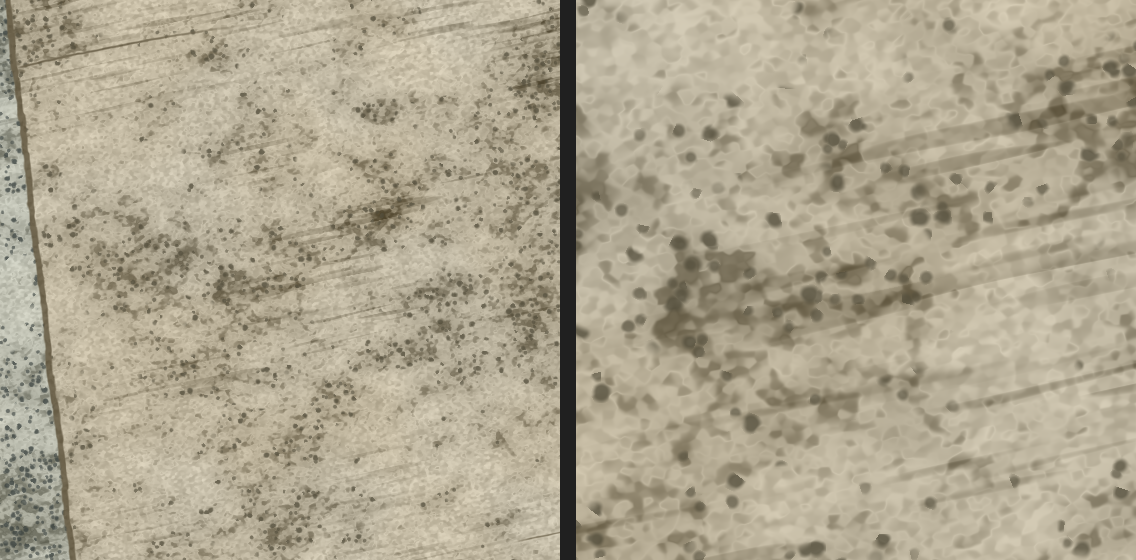
Left, the full canvas; right, a detail of the centre.
Give the GLSL for this texture, as a Shadertoy shader.

```glsl
vec3 hash3(vec2 p) {
    vec3 q = fract(p.xyx * vec3(0.1031, 0.1030, 0.0973));
    q += dot(q, q.yxz + 33.33);
    return fract((q.xxy + q.yzz) * q.zyx);
}

// Cellular noise: x = smoothly blended cell value, y = nearest distance, z = nearest cell value
vec3 cells(vec2 p) {
    vec2 base = floor(p);
    float sum = 0.0, weights = 0.0, nearest = 9.0, id = 0.0;
    for (int j = -1; j <= 1; j++) {
        for (int i = -1; i <= 1; i++) {
            vec2 cell = base + vec2(i, j);
            vec3 h = hash3(cell);
            float d = length(cell + h.xy - p);
            float w = exp(-5.0 * d * d);
            sum += w * h.z;
            weights += w;
            if (d < nearest) { nearest = d; id = h.z; }
        }
    }
    return vec3(sum / weights, nearest, id);
}

mat2 rotation(float a) {
    return mat2(cos(a), -sin(a), sin(a), cos(a));
}

float blot(vec2 p, vec2 centre, vec2 size) {
    vec2 d = (p - centre) / size;
    return exp(-dot(d, d));
}

// Round specks with ragged edges, kept only in a share of the cells
float specks(vec2 p, float share, float radius, float ragged) {
    vec3 c = cells(p);
    float keep = smoothstep(1.0 - share, 1.04 - share, c.z);
    return keep * (1.0 - smoothstep(radius * 0.5, radius * 1.3, c.y + ragged));
}

float line(float d, float halfWidth, float blur) {
    return 1.0 - smoothstep(halfWidth - blur, halfWidth + blur, abs(d));
}

// Uneven weathering, in broad clouds along the brushing direction
float weathering(vec2 uv, vec2 brushed) {
    float clouds = 0.38 * cells(brushed * vec2(5.0, 8.0) + 3.0).x
                 + 0.34 * cells(brushed * vec2(13.0, 21.0) + 17.0).x
                 + 0.28 * cells(brushed * vec2(31.0, 43.0) + 41.0).x;
    float dark = blot(uv, vec2(0.45, 0.42), vec2(0.16, 0.05))
               + blot(uv, vec2(0.56, 0.19), vec2(0.08, 0.16))
               + blot(uv, vec2(0.21, 0.63), vec2(0.08, 0.04))
               + blot(uv, vec2(0.97, 0.88), vec2(0.13, 0.11))
               + blot(uv, vec2(0.66, 0.61), vec2(0.08, 0.05));
    float paleBand = exp(-pow((uv.x - 0.76 + 0.27 * uv.y) / 0.07, 2.0));
    return clouds - 0.5 + 0.17 * dark - 0.13 * paleBand;
}

void mainImage(out vec4 fragColor, in vec2 fragCoord) {
    vec2 uv = fragCoord / iResolution.xy;
    vec2 brushed = rotation(0.21) * uv;

    // Grain at two sizes
    float fine = cells(brushed * vec2(175.0, 215.0)).x;
    float medium = cells(brushed * vec2(88.0, 112.0) + 60.0).x;
    float grain = 0.5 * fine + 0.5 * medium;
    float wear = weathering(uv, brushed);

    // Joint between the slabs and the narrow strip on the left
    float wobble = 0.004 * (cells(uv * 65.0).x - 0.5) + 0.0015 * sin(uv.y * 23.0);
    float jointDistance = uv.x - 0.131 + 0.118 * uv.y + wobble;
    float strip = 1.0 - smoothstep(-0.005, 0.001, jointDistance);

    // Pale cement, dirt in the pores, and brush marks
    float tone = 0.765 + 0.15 * (fine - 0.5) + 0.07 * (medium - 0.5);
    float dirt = smoothstep(0.5, 0.98, grain + 0.85 * wear + 0.06 * strip);
    tone -= 0.31 * dirt + 0.12 * wear;

    float bristles = cells(brushed * vec2(9.0, 165.0) + 8.0).x;
    float brushing = smoothstep(0.45, 0.8, cells(brushed * vec2(4.0, 9.0) + 70.0).x)
                   + 1.2 * blot(uv, vec2(0.9, 0.96), vec2(0.25, 0.09));
    tone -= 0.14 * brushing * smoothstep(0.6, 0.95, bristles);

    vec3 slabTint = vec3(0.0, -0.035, -0.122);
    vec3 stripTint = vec3(-0.015, -0.010, -0.065);
    vec3 color = tone + mix(slabTint, stripTint, strip);
    color += vec3(0.012, 0.0, -0.016) * (cells(uv * 7.0 + 20.0).x - 0.5);

    // Dark lichen specks, denser in worn places and on the strip
    float ragged = 0.22 * (fine - 0.5);
    float share = clamp(0.05 + 0.55 * wear + 0.16 * strip, 0.01, 0.4);
    float lichen = specks(uv * 72.0, share, 0.36, ragged);
    lichen = max(lichen, 0.8 * specks(uv * 115.0 + 31.0, share, 0.42, ragged));
    vec3 lichenColor = mix(vec3(0.32, 0.30, 0.23), vec3(0.22, 0.25, 0.24), strip);
    color = mix(color, lichenColor, 0.75 * lichen);

    // Main joint, thin cross joint fading rightwards, and a crack at the lower right
    vec3 jointColor = vec3(0.41, 0.37, 0.28) + 0.10 * (grain - 0.5);
    float along = uv.x - 0.045;
    float crossDistance = uv.y - 0.883 - 0.235 * along + 0.13 * along * along + 0.4 * wobble;
    float crossFade = smoothstep(-0.02, 0.0, along) * (1.0 - smoothstep(0.2, 0.46, along));
    float crackDistance = uv.y - 0.034 - 0.21 * (uv.x - 0.925) + 0.4 * wobble;
    float crackFade = smoothstep(0.91, 0.95, uv.x);
    float seam = 0.92 * line(jointDistance, 0.0055, 0.002);
    seam = max(seam, 0.85 * crossFade * line(crossDistance, 0.0018, 0.0016));
    seam = max(seam, 0.7 * crackFade * line(crackDistance, 0.0014, 0.0014));
    color = mix(color, jointColor, seam);

    fragColor = vec4(clamp(color, 0.0, 1.0), 1.0);
}
```
